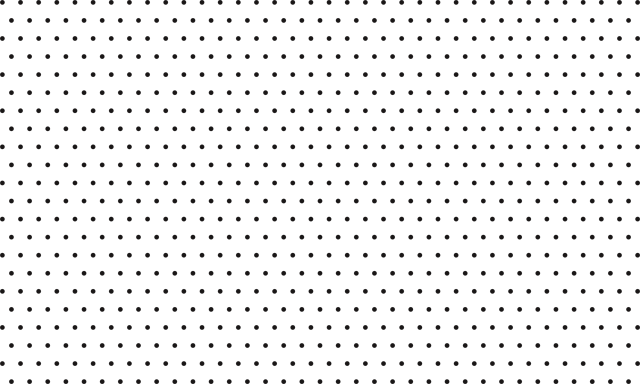
Reproduce this pattern procedurally as a Shadertoy shader.

```glsl
// Small black polka dots in staggered rows on white.

const vec3 PAPER = vec3(1.0);
const vec3 INK = vec3(0.10, 0.09, 0.09);

const vec2 GAPS = vec2(35.0, 21.0);  // steps between dots across, rows down
const float RADIUS = 0.00362;        // lengths are in canvas widths
const float INSET = 0.0037;          // edge to the centre of the outer dots

// Signed distance to the nearest dot; odd rows shift by half a step.
float staggeredDots(vec2 p, vec2 pitch, float radius) {
    float row = round(p.y / pitch.y);
    float shift = 0.5 * mod(row, 2.0);
    float column = round(p.x / pitch.x - shift) + shift;
    return length(p - vec2(column, row) * pitch) - radius;
}

// Coverage of a shape, softened over about one pixel.
float coverage(float dist, float pixel) {
    return 1.0 - smoothstep(-0.7 * pixel, 0.7 * pixel, dist);
}

void mainImage(out vec4 fragColor, in vec2 fragCoord) {
    float pixel = 1.0 / iResolution.x;
    vec2 canvas = iResolution.xy * pixel;
    vec2 p = fragCoord * pixel;
    p.y = canvas.y - p.y;            // rows count from the top

    // Fit the grid between the insets on all sides.
    vec2 pitch = (canvas - 2.0 * INSET) / GAPS;
    float dist = staggeredDots(p - INSET, pitch, RADIUS);

    fragColor = vec4(mix(PAPER, INK, coverage(dist, pixel)), 1.0);
}
```
